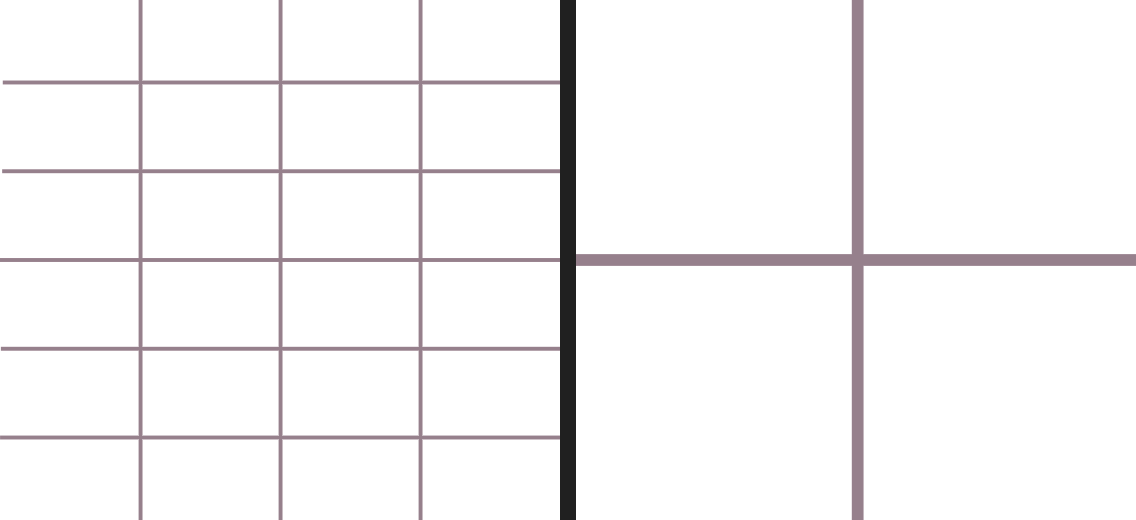
Left: the whole. Right: its middle third, enlarged.
Give the GLSL for this pattern, as a Shadertoy shader.

```glsl
// Pseudo-random value in 0..1 for a row number
float rowHash(float row) {
    return fract(row * (0.29 + row * (0.49 - row * 0.08)) + 0.001);
}

// Coverage of a line, from the distance to its centre
float lineCoverage(float dist, float pixel) {
    return clamp((0.0035 - abs(dist)) / pixel + 0.5, 0.0, 1.0);
}

void mainImage(out vec4 fragColor, in vec2 fragCoord) {
    float pixel = 1.0 / iResolution.x;
    vec2 pos = fragCoord * pixel;

    // Three upright lines, none along the outer edges
    float x = pos.x - 0.001;
    float column = clamp(round(x / 0.25), 1.0, 3.0);
    float upright = lineCoverage(x - column * 0.25, pixel);

    // Five level lines, spaced out from the middle
    float y = pos.y - 0.5 * iResolution.y * pixel;
    float row = clamp(round(y / 0.1585), -2.0, 2.0);
    float level = lineCoverage(y - row * 0.1585, pixel);

    // Each level line starts at a slightly different left end
    float start = 0.0055 * rowHash(row);
    level *= clamp((pos.x - start) / pixel + 0.5, 0.0, 1.0);

    vec3 paper = vec3(1.0);
    vec3 ink = vec3(0.59, 0.50, 0.55);
    fragColor = vec4(mix(paper, ink, max(upright, level)), 1.0);
}
```
